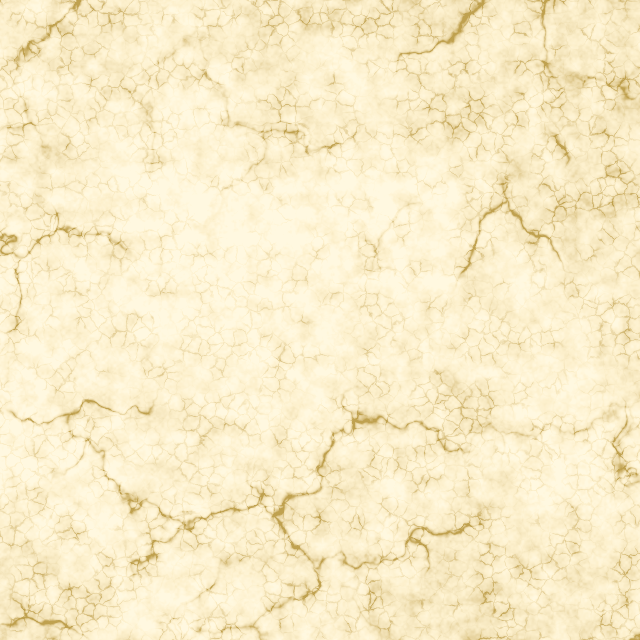
Write a three.js fragment shader that draws this texture.

```glsl
#define LIGHT vec3(1.00, 0.963, 0.852)
#define BASE vec3(0.99, 0.94, 0.80)
#define SHADE vec3(0.957, 0.897, 0.735)
#define CRACK vec3(0.90, 0.82, 0.61)
#define DEEP vec3(0.75, 0.63, 0.31)
#define CELLS 52.0
#define RIFTS 4.6
#define BROAD_GAIN 3.6
#define MOTTLE_GAIN 4.2
#define GRAIN_GAIN 0.9
#define VEIN_GAIN 1.5
#define RIFT_GAIN 2.8

varying vec2 vUv;

float hash(vec2 p) {
  return fract(sin(dot(p, vec2(127.1, 311.7))) * 43758.5453);
}

vec2 hash2(vec2 p) {
  return vec2(hash(p), hash(p + 57.3));
}

float noise(vec2 p) {
  vec2 i = floor(p);
  vec2 f = fract(p);
  f = f * f * (3.0 - 2.0 * f);
  return mix(mix(hash(i), hash(i + vec2(1.0, 0.0)), f.x),
             mix(hash(i + vec2(0.0, 1.0)), hash(i + 1.0), f.x), f.y);
}

float fbm(vec2 p) {
  float sum = 0.0;
  float amp = 0.533;
  for (int i = 0; i < 4; i++) {
    sum += amp * noise(p);
    p = mat2(1.6, 1.2, -1.2, 1.6) * p + 7.7;
    amp *= 0.5;
  }
  return sum;
}

vec2 warp(vec2 p) {
  return vec2(fbm(p), fbm(p + 31.7)) - 0.5;
}

// Distance to the nearest border between Voronoi cells
float cellBorder(vec2 p) {
  vec2 cell = floor(p);
  vec2 f = fract(p);
  vec2 nearest = vec2(0.0);
  vec2 nearestCell = vec2(0.0);
  float best = 8.0;
  for (int y = -1; y <= 1; y++) {
    for (int x = -1; x <= 1; x++) {
      vec2 g = vec2(float(x), float(y));
      vec2 r = g + hash2(cell + g) - f;
      float d = dot(r, r);
      if (d < best) {
        best = d;
        nearest = r;
        nearestCell = g;
      }
    }
  }
  float border = 8.0;
  for (int y = -2; y <= 2; y++) {
    for (int x = -2; x <= 2; x++) {
      vec2 g = nearestCell + vec2(float(x), float(y));
      vec2 r = g + hash2(cell + g) - f;
      vec2 gap = r - nearest;
      if (dot(gap, gap) > 0.0001) {
        border = min(border, dot(0.5 * (nearest + r), normalize(gap)));
      }
    }
  }
  return border;
}

// Fine network of hairlines with a soft stain beside them
float veins(vec2 p) {
  float edge = cellBorder((p + 0.012 * warp(p * 90.0)) * CELLS);
  float line = 1.0 - smoothstep(0.01, 0.11, edge);
  float stain = 1.0 - smoothstep(0.0, 0.3, edge);
  float presence = smoothstep(0.25, 0.75, noise(p * 38.0 + 4.0));
  return line * mix(0.2, 1.0, presence) + 0.25 * stain * presence;
}

// Sparse jagged rifts that taper out, with a darker core
float rifts(vec2 p) {
  float sum = 0.0;
  vec2 bent = p + 0.11 * warp(p * 17.0);
  for (int i = 0; i < 2; i++) {
    float layer = float(i);
    vec2 shift = vec2(3.7, 9.1) * (layer + 1.0);
    float edge = cellBorder(bent * (RIFTS + layer) + shift) / (RIFTS + layer);
    float mask = smoothstep(0.47, 0.8, noise(p * 6.5 + shift * 2.3));
    float band = 1.0 - smoothstep(0.0, 0.004 + 0.006 * mask, edge);
    float core = 1.0 - smoothstep(0.0, 0.0035, edge);
    float haze = 1.0 - smoothstep(0.0, 0.03, edge);
    sum += mask * (0.75 * band + 0.3 * core * mask + 0.15 * haze) * (1.0 - 0.35 * layer);
  }
  return sum;
}

// Piecewise tint: 0 light, 1 base, 2 shade, 3 crack, 4.5 deep
vec3 tint(float d) {
  vec3 color = mix(LIGHT, BASE, clamp(d, -0.5, 1.0));
  color = mix(color, SHADE, clamp(d - 1.0, 0.0, 1.0));
  color = mix(color, CRACK, clamp(d - 2.0, 0.0, 1.0));
  return mix(color, DEEP, clamp((d - 3.0) / 1.5, 0.0, 1.0));
}

void main() {
  float darkness = 0.7;
  darkness += BROAD_GAIN * (fbm(vUv * 3.2 + 12.0) - 0.5);
  darkness += MOTTLE_GAIN * (fbm(vUv * 48.0 + 5.0) - 0.5);
  darkness += GRAIN_GAIN * (noise(vUv * 240.0) - 0.5);
  darkness += VEIN_GAIN * veins(vUv) + RIFT_GAIN * rifts(vUv);
  gl_FragColor = vec4(tint(darkness), 1.0);
}
```
